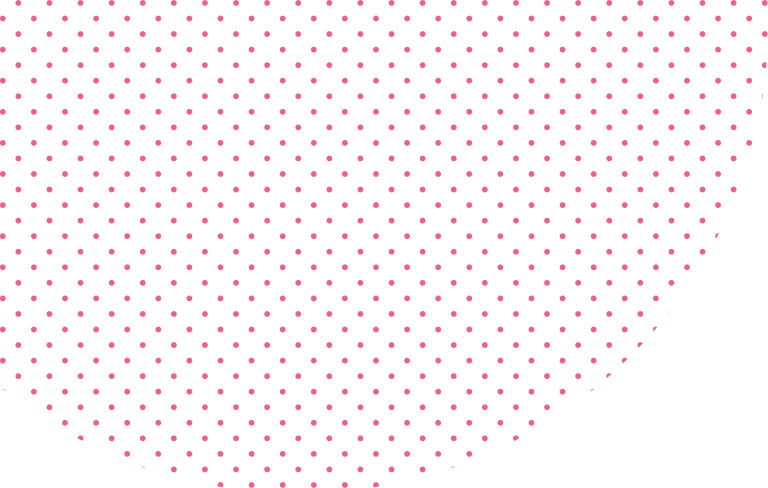
A WebGL 2 fragment shader for this pattern:

```glsl
#version 300 es
precision highp float;
// Pink polka dots on white, staggered like the dark squares of a checkerboard.
// The nearest dot is found by rounding in a lattice turned 45 degrees, and a
// large disc hanging from the top trims the dots along its rim.

uniform vec2 u_resolution;
out vec4 outColor;

// Offset from the nearest lattice point whose column + row is odd
vec2 staggeredCell(vec2 p) {
    p.x += 1.0;
    vec2 diagonal = round(0.5 * vec2(p.x + p.y, p.x - p.y));
    return p - vec2(diagonal.x + diagonal.y, diagonal.x - diagonal.y);
}

float circle(vec2 p, float radius) {
    return length(p) - radius;
}

// Antialiased coverage of a signed distance, one pixel wide
float coverage(float dist, float pixel) {
    return clamp(0.5 - dist / pixel, 0.0, 1.0);
}

void main() {
    // Units of one lattice step, measured down from the top left
    float pixel = 49.39 / u_resolution.x;
    vec2 fromTop = vec2(gl_FragCoord.x, u_resolution.y - gl_FragCoord.y);
    vec2 p = fromTop * pixel - vec2(0.18, 0.19);

    // Dots kept only where they lie inside the large disc
    float dots = circle(staggeredCell(p), 0.184);
    float disc = circle(p - vec2(19.016, 1.35), 30.2);
    float ink = coverage(max(dots, disc), pixel);

    vec3 white = vec3(1.0);
    vec3 pink = vec3(0.93, 0.38, 0.52);
    outColor = vec4(mix(white, pink, ink), 1.0);
}
```
